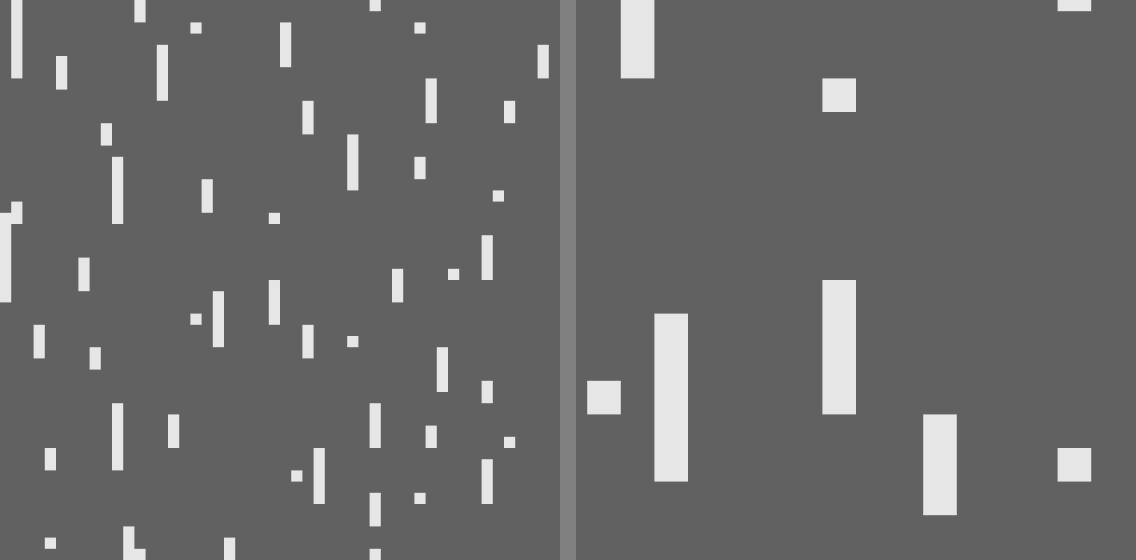
Left: the whole. Right: its middle third, enlarged.
Give the GLSL for this pattern, as a WebGL 2 fragment shader.

```glsl
#version 300 es
precision highp float;

uniform vec2 u_resolution;
out vec4 fragColor;

float hash(vec2 p) {
    return fract(sin(dot(p, vec2(127.1, 311.7))) * 43758.5453);
}

// Antialiased coverage of a box centred on the origin
float boxCoverage(vec2 p, vec2 halfSize, float pixel) {
    vec2 edge = clamp((halfSize - abs(p)) / pixel + 0.5, 0.0, 1.0);
    return edge.x * edge.y;
}

// Mostly short bars, with a thin tail of long ones
float barLength(float t) {
    return 1.0 + floor(4.5 * t + 4.0 * pow(t, 16.0));
}

void main() {
    const float cells = 50.0;
    const int blocks = 7;

    float pixel = cells / u_resolution.y;
    vec2 p = gl_FragCoord.xy * pixel;

    // One vertical bar per block, jittered and snapped to the cell grid
    float coverage = 0.0;
    for (int i = 0; i < blocks * blocks; i++) {
        vec2 block = vec2(i % blocks, i / blocks);
        vec2 jitter = vec2(hash(block + 3.7), hash(block + 19.3));
        vec2 start = floor((block + jitter) * cells / float(blocks));
        vec2 halfSize = 0.5 * vec2(1.0, barLength(fract(float(i) * 0.618)));

        // Bars wrap around the canvas borders
        vec2 offset = mod(p - start - halfSize + 0.5 * cells, cells) - 0.5 * cells;
        coverage += boxCoverage(offset, halfSize, pixel);
    }

    vec3 background = vec3(0.38);
    vec3 barColor = vec3(0.90);
    fragColor = vec4(mix(background, barColor, min(coverage, 1.0)), 1.0);
}
```
